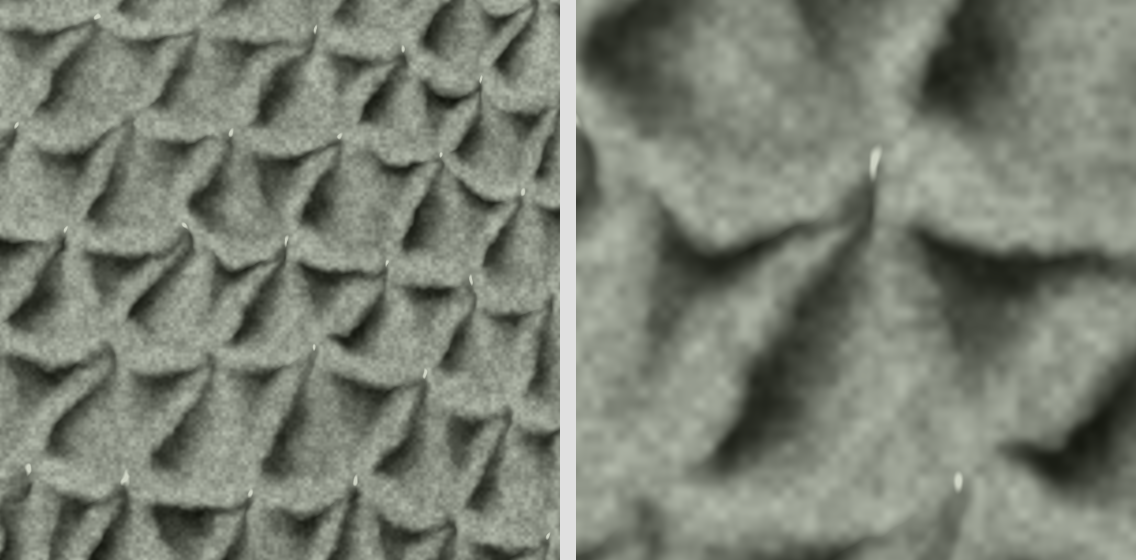
Left: the whole. Right: its middle third, enlarged.
This texture is drawn by a three.js fragment shader. Its source:

```glsl
// Smocked grey wool felt: staggered stitches gather the cloth into folds.
// Each stitch on a warped lattice sends a roll right, a ridge down-left and a
// fanning rib down; deep hollows lie between, and layered noise gives fibres.
varying vec2 vUv;

const float PI = 3.14159265;
const vec3 FELT_DARK = vec3(0.07, 0.08, 0.05);
const vec3 FELT_LIGHT = vec3(0.665, 0.69, 0.635);
const vec3 THREAD = vec3(0.86, 0.88, 0.82);

float hash(vec2 p) {
  vec3 q = fract(vec3(p.xyx) * 0.1031);
  q += dot(q, q.yzx + 33.33);
  return fract((q.x + q.y) * q.z);
}

float noise(vec2 p) {
  vec2 i = floor(p);
  vec2 f = fract(p);
  f = f * f * (3.0 - 2.0 * f);
  return mix(mix(hash(i), hash(i + vec2(1.0, 0.0)), f.x),
             mix(hash(i + vec2(0.0, 1.0)), hash(i + 1.0), f.x), f.y);
}

float bell(float x, float width) {
  return exp(-x * x / (width * width));
}

// Bell with a steep flank below zero and a gentle one above.
float lopsided(float x, float steep, float gentle) {
  return bell(x, x < 0.0 ? steep : gentle);
}

// Canvas to lattice: x counts stitches across, y counts rows downward.
vec2 lattice(vec2 uv) {
  float x = uv.x;
  float y = 1.0 - uv.y;
  float drop = 0.05 * x + 0.11 * smoothstep(0.55, 1.0, x) * mix(1.0, 0.45, y);
  float v = (y - drop - 0.033) / 0.2057 + 0.2 * sin(PI * y);
  float squeeze = 0.85 * pow(x, 4.0) * (1.0 - 0.5 * y);
  return vec2((x - 0.107 + 0.0286 * (v - 2.0)) / 0.2018 + squeeze, v);
}

// Stitch position, offset by half a step on odd rows.
vec2 stitch(float col, float row) {
  vec2 id = vec2(col, row) + 40.0;
  vec2 jitter = vec2(hash(id), hash(id + 17.3)) - 0.5;
  return vec2(col + 0.5 * mod(row, 2.0), row) + 0.15 * jitter;
}

// Bent fold from a to b: position along it, signed side, overshoot past its ends.
vec3 foldCoords(vec2 p, vec2 a, vec2 b, float bend) {
  vec2 e = b - a;
  float len = length(e);
  float s = dot(p - a, e) / len;
  float t = clamp(s / len, 0.0, 1.0);
  float side = dot(p - a, vec2(-e.y, e.x)) / len - bend * 4.0 * t * (1.0 - t);
  return vec3(t, side, abs(s - t * len));
}

// Rounded fold, soft on its lit side and steeper on its shadow side.
float foldMask(float shadowSide, float width, float overshoot) {
  float lit = smoothstep(-width - 0.09, -width * 0.2, shadowSide);
  float steep = 1.0 - smoothstep(width * 0.3, width + 0.045, shadowSide);
  return lit * steep * bell(overshoot, 0.07);
}

void main() {
  vec2 wobble = vec2(noise(vUv * 9.0), noise(vUv * 9.0 + 50.0)) - 0.5;
  wobble += 0.45 * vec2(noise(vUv * 24.0 + 7.0), noise(vUv * 24.0 + 80.0)) - 0.225;
  vec2 fuzz = vec2(noise(vUv * 95.0 + 3.0), noise(vUv * 95.0 + 44.0)) - 0.5;
  vec2 p = lattice(vUv) + 0.2 * wobble + 0.025 * fuzz;
  vec2 cell = floor(p);
  float hollow = 1.0;
  float pockets = 1.0;
  float seams = 1.0;
  float raised = 0.0;
  float ribs = 0.0;
  float thread = 0.0;

  for (int j = -1; j <= 1; j++) {
    for (int i = -1; i <= 1; i++) {
      float col = cell.x + float(i);
      float row = cell.y + float(j);
      vec2 knot = stitch(col, row);
      float vary = hash(vec2(col, row) + 91.7);
      float vary2 = hash(vec2(col, row) + 63.1);

      // Sagging roll along the row, its crease, and the hollow beneath it
      vec3 roll = foldCoords(p, knot, stitch(col + 1.0, row), 0.05 + 0.06 * vary2);
      float rollWidth = 0.06 + 0.075 * sin(PI * roll.x);
      float ends = bell(roll.z, 0.04);
      float crease = lopsided(roll.y - rollWidth - 0.04, 0.05, 0.11)
                   * smoothstep(0.0, 0.5, roll.x);
      float recess = smoothstep(0.0, 0.14, roll.y) * (1.0 - smoothstep(0.14, 0.75, roll.y))
                   * smoothstep(0.05, 0.6, roll.x);
      pockets *= 1.0 - ends * (0.45 + 0.4 * vary) * crease;
      hollow *= 1.0 - ends * (0.45 + 0.2 * vary2) * recess;
      float seam = bell(roll.y - rollWidth - 0.01, 0.045) * smoothstep(0.4, 0.85, roll.x);
      seams *= 1.0 - (0.15 + 0.35 * vary2) * ends * seam;
      raised = max(raised, foldMask(roll.y, rollWidth, roll.z));

      // Ridge to the stitch at lower left, with a deep pocket on its right
      vec2 foot = stitch(col - 1.0 + mod(row, 2.0), row + 1.0);
      vec3 ridge = foldCoords(p, knot, foot, 0.02 + 0.09 * vary2);
      float ridgeWidth = 0.06 + 0.055 * sin(PI * ridge.x);
      float along = smoothstep(0.05, 0.65, ridge.x) * (1.0 - smoothstep(0.74, 0.94, ridge.x));
      float away = -ridge.y - ridgeWidth - 0.035;
      float pocket = lopsided(away, 0.05, 0.07 + 0.14 * ridge.x) * along * bell(ridge.z, 0.05);
      float halo = bell(away, 0.28) * along * bell(ridge.z, 0.05);
      pockets *= (1.0 - (0.6 + 0.35 * vary) * pocket) * (1.0 - 0.2 * halo);
      raised = max(raised, foldMask(-ridge.y, ridgeWidth, ridge.z));

      // Rib fanning down from the stitch, its right flank creased on some
      vec3 rib = foldCoords(p, knot, knot + vec2(0.1 + 0.14 * vary, 0.95), -0.04);
      float fan = bell(rib.y, 0.09 + 0.2 * rib.x) * bell(rib.z, 0.06);
      ribs = max(ribs, fan * (1.0 - smoothstep(0.75, 1.0, rib.x)));
      float flank = lopsided(-rib.y - 0.13 - 0.18 * rib.x, 0.035, 0.1) * bell(rib.z, 0.05);
      flank *= smoothstep(0.1, 0.35, rib.x) * (1.0 - smoothstep(0.55, 0.9, rib.x));
      pockets *= 1.0 - 0.45 * smoothstep(0.35, 0.9, vary2) * flank;

      // Glint of thread and the small pucker around it
      vec2 d = p - knot;
      seams *= 1.0 - 0.3 * bell(length(d - vec2(-0.03, 0.05)), 0.07);
      float glint = 1.0 - smoothstep(0.3, 1.0, length(d / vec2(0.028, 0.044)));
      thread = max(thread, glint * step(0.35, vary));
    }
  }

  // Folds flatten toward the upper left
  float depth = mix(0.68, 1.0, smoothstep(0.0, 0.45, 0.5 * vUv.x + 1.0 - vUv.y));
  float body = 0.79 + 0.18 * (noise(vUv * 7.0 + 9.0) - 0.5);
  float shade = mix(hollow, 1.0, 0.75 * ribs) * pockets;
  float tone = (body + 0.09 * ribs) * mix(1.0, shade, depth);
  tone = mix(tone, 0.93, raised * 0.86) * mix(1.0, seams, depth);

  // Felt fibres: fine grain over softer mottling
  float grain = 0.21 * (noise(vUv * 150.0) - 0.5) + 0.22 * (noise(vUv * 85.0 + 31.0) - 0.5);
  grain += 0.13 * (noise(vUv * 36.0 + 63.0) - 0.5);
  tone += grain * mix(0.3, 1.0, tone);

  vec3 color = mix(FELT_DARK, FELT_LIGHT, clamp(tone, 0.0, 1.08));
  gl_FragColor = vec4(mix(color, THREAD, 0.85 * thread), 1.0);
}
```
